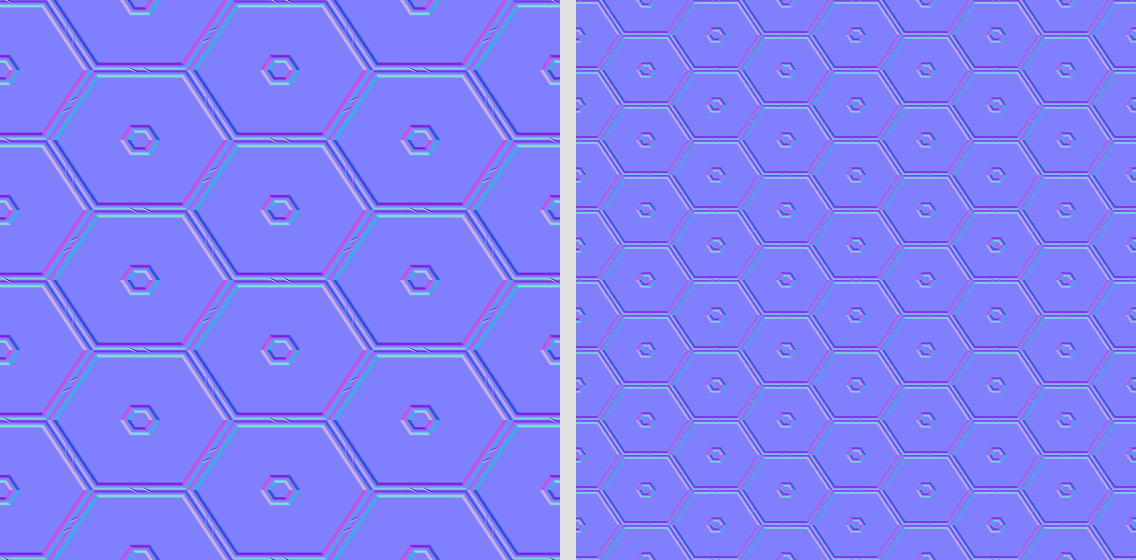
Left, the tile; right, the same tile 2 across and 2 down.
Give the GLSL for this texture map, as a WebGL 2 fragment shader.

```glsl
#version 300 es
precision highp float;
// Tangent-space normal map of raised hexagonal panels, 2 by 4 staggered repeats.
// A height field holds bevelled panels, notched seam ridges and central bolts;
// its slope, taken by central differences, becomes the colour.

uniform vec2 u_resolution;
out vec4 fragColor;

// Offset to the nearest panel centre, stretched so that the panel is a regular hexagon
vec2 panelOffset(vec2 p) {
    vec2 period = vec2(0.5, 0.25);
    vec2 stretch = vec2(1.0, 1.1547);
    vec2 a = (fract(p / period) - 0.5) * period;
    vec2 b = (fract(p / period + 0.5) - 0.5) * period;
    // Even columns sit half a row away from odd ones
    a = (fract(p / period + vec2(0.0, 0.5)) - 0.5) * period;
    b = (fract(p / period + vec2(0.5, 0.0)) - 0.5) * period;
    a *= stretch;
    b *= stretch;
    return dot(a, a) < dot(b, b) ? a : b;
}

// Soft step of the given width, centred on an edge
float bevel(float edge, float width, float x) {
    return smoothstep(edge - 0.5 * width, edge + 0.5 * width, x);
}

float height(vec2 p) {
    vec2 q = panelOffset(p);

    // Distance from the centre towards the closest side, and position along that side
    float reach = -1.0;
    float along = 0.0;
    for (int i = 0; i < 6; i++) {
        float angle = 1.0471976 * (float(i) + 0.5);
        vec2 side = vec2(cos(angle), sin(angle));
        float d = dot(q, side);
        if (d > reach) {
            reach = d;
            along = dot(q, vec2(side.y, -side.x));
        }
    }
    float seam = 0.14434 - reach;

    // Panel face with a ring groove around the bolt
    float panel = bevel(0.0125, 0.007, seam);
    float ring = bevel(0.0173, 0.006, reach) * (1.0 - bevel(0.0284, 0.007, reach));

    // Thin ridge in the seam, cut by two oblique notches at the middle of each side
    float ridge = 1.0 - bevel(0.003, 0.005, seam);
    float notch = abs(abs(along - 1.5 * seam) - 0.0126);
    ridge *= bevel(0.0022, 0.003, notch);

    return 0.0048 * panel - 0.0045 * ring + 0.0027 * ridge;
}

void main() {
    vec2 uv = gl_FragCoord.xy / u_resolution;
    vec2 e = vec2(0.0008, 0.0);

    // Slope to surface normal
    vec2 slope = vec2(height(uv + e.xy) - height(uv - e.xy),
                      height(uv + e.yx) - height(uv - e.yx)) / (2.0 * e.x);
    vec3 normal = normalize(vec3(-slope, 1.0));
    fragColor = vec4(0.5 + 0.5 * normal, 1.0);
}
```
